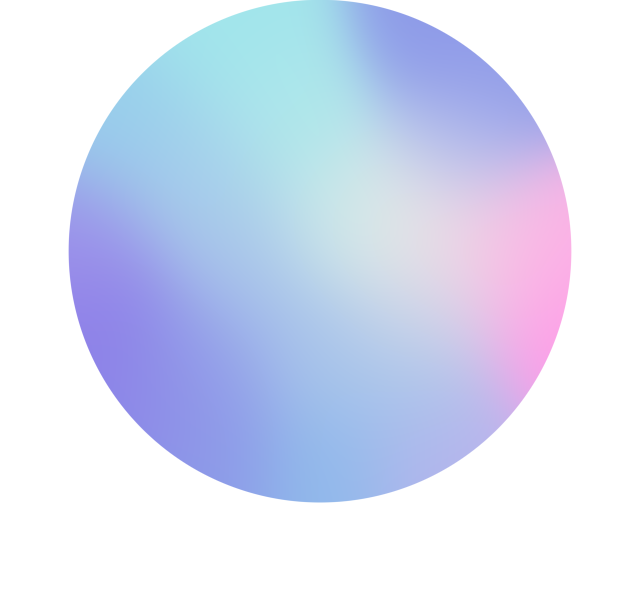
Reproduce this background procedurally as a WebGL 1 fragment shader.

```glsl
precision highp float;
// A pastel disc on white, filled with a soft mesh gradient.
// Coloured Gaussian glows are summed and normalised by their total weight,
// so neighbouring hues melt together; a distance function cuts the disc.

uniform vec2 u_resolution;

const vec3 WHITE = vec3(1.0);
const vec3 AQUA = vec3(0.63, 0.90, 0.92);
const vec3 MINT = vec3(0.69, 0.91, 0.92);
const vec3 SKY = vec3(0.56, 0.73, 0.92);
const vec3 HAZE = vec3(0.66, 0.77, 0.92);
const vec3 PERIWINKLE = vec3(0.55, 0.60, 0.91);
const vec3 VIOLET = vec3(0.55, 0.49, 0.91);
const vec3 LILAC = vec3(0.72, 0.70, 0.93);
const vec3 PINK = vec3(1.00, 0.61, 0.91);
const vec3 ROSE = vec3(0.97, 0.78, 0.89);
const vec3 CREAM = vec3(0.94, 0.92, 0.90);

// Disc placement, in units of the canvas height.
const float DISC_HEIGHT = 0.5758;
const float DISC_RADIUS = 0.4246;

// Adds one weighted colour: rgb holds the colour sum, a the weight sum.
void addGlow(inout vec4 sum, vec2 p, vec2 centre, float spread, vec3 colour) {
  vec2 d = (p - centre) / spread;
  sum += vec4(colour, 1.0) * exp(-dot(d, d));
}

// Mesh gradient over the unit disc.
vec3 meshGradient(vec2 p) {
  vec4 sum = vec4(0.0);

  // Cool upper left
  addGlow(sum, p, vec2(-0.36, 0.86), 0.34, AQUA);
  addGlow(sum, p, vec2(-0.12, 0.50), 0.32, MINT);
  addGlow(sum, p, vec2(-0.80, 0.50), 0.32, mix(SKY, AQUA, 0.45));
  addGlow(sum, p, vec2(-0.50, 0.28), 0.30, mix(HAZE, AQUA, 0.25));

  // Blue to violet upper right
  addGlow(sum, p, vec2(0.50, 0.90), 0.30, PERIWINKLE);
  addGlow(sum, p, vec2(0.76, 0.70), 0.30, mix(PERIWINKLE, LILAC, 0.15));
  addGlow(sum, p, vec2(0.55, 0.42), 0.28, mix(LILAC, HAZE, 0.5));

  // Pale centre and warm right edge
  addGlow(sum, p, vec2(0.38, 0.10), 0.31, CREAM);
  addGlow(sum, p, vec2(0.09, 0.11), 0.29, mix(MINT, CREAM, 0.40));
  addGlow(sum, p, vec2(0.40, -0.24), 0.28, mix(HAZE, CREAM, 0.55));
  addGlow(sum, p, vec2(0.70, 0.00), 0.30, ROSE);
  addGlow(sum, p, vec2(1.00, 0.05), 0.30, mix(PINK, ROSE, 0.5));
  addGlow(sum, p, vec2(0.97, -0.30), 0.34, PINK);

  // Blue lower edge
  addGlow(sum, p, vec2(0.50, -0.86), 0.30, LILAC);
  addGlow(sum, p, vec2(0.38, -0.54), 0.30, HAZE);
  addGlow(sum, p, vec2(0.05, -0.86), 0.32, SKY);
  addGlow(sum, p, vec2(0.02, -0.38), 0.30, HAZE);

  // Violet left edge and its fade inward
  addGlow(sum, p, vec2(-0.46, -0.84), 0.30, PERIWINKLE);
  addGlow(sum, p, vec2(-0.46, -0.46), 0.30, mix(PERIWINKLE, HAZE, 0.25));
  addGlow(sum, p, vec2(-0.72, -0.60), 0.30, mix(VIOLET, PERIWINKLE, 0.25));
  addGlow(sum, p, vec2(-0.88, -0.33), 0.34, VIOLET);
  addGlow(sum, p, vec2(-0.96, 0.03), 0.30, mix(VIOLET, LILAC, 0.4));
  addGlow(sum, p, vec2(-0.30, -0.06), 0.30, HAZE);

  return sum.rgb / sum.a;
}

void main() {
  vec2 canvas = gl_FragCoord.xy / u_resolution.y;
  vec2 centre = vec2(0.5 * u_resolution.x / u_resolution.y, DISC_HEIGHT);
  vec2 p = (canvas - centre) / DISC_RADIUS;

  // Smooth the rim over about one pixel.
  float pixel = 1.0 / (u_resolution.y * DISC_RADIUS);
  float coverage = 1.0 - smoothstep(-0.7 * pixel, 0.7 * pixel, length(p) - 1.0);

  // Clamp to the disc so weights stay well above zero outside it.
  vec3 fill = meshGradient(p / max(length(p), 1.0));
  gl_FragColor = vec4(mix(WHITE, fill, coverage), 1.0);
}
```
